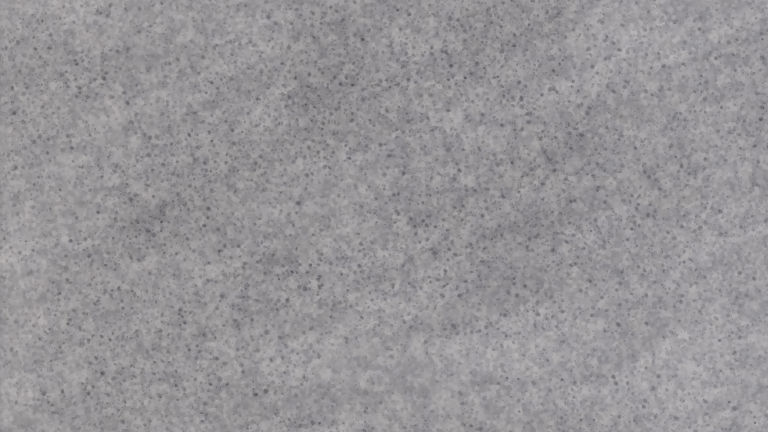
Give the GLSL for this texture, as a Shadertoy shader.

```glsl
const vec3 STONE = vec3(0.603, 0.594, 0.604);
const vec3 WARM_TINT = vec3(0.008, 0.002, -0.008);
const vec3 SPECK_TINT = vec3(1.0, 1.0, 0.94);
const float CLOUD_SCALE = 3.2;
const float CLOUD_DEPTH = 0.034;
const float PATCH_DEPTH = 0.045;
const float STREAK_ANGLE = 0.42;
const vec2 STREAK_SCALE = vec2(5.0, 26.0);
const float STREAK_DEPTH = 0.045;
const float MOTTLE_SCALE = 42.0;
const float MOTTLE_DEPTH = 0.06;
const float GRAIN_SCALE = 120.0;
const float GRAIN_DEPTH = 0.10;
const float SPECK_SCALE = 62.0;
const float SPECK_DEPTH = 0.13;
const float FINE_SPECK_SCALE = 105.0;
const float FINE_SPECK_DEPTH = 0.085;
const int SCRATCHES = 16;
const float SCRATCH_WIDTH = 0.0028;
const float SCRATCH_LIGHT = 0.034;

vec3 hash3(vec2 cell) {
    vec3 h = fract(cell.xyx * vec3(0.1031, 0.1030, 0.0973));
    h += dot(h, h.yxz + 33.33);
    return fract((h.xxy + h.yzz) * h.zyx);
}

vec2 turn(vec2 p, float angle) {
    float c = cos(angle), s = sin(angle);
    return vec2(c * p.x + s * p.y, c * p.y - s * p.x);
}

// Smoothly blended cell values, centred on zero
float cellGrain(vec2 p) {
    vec2 base = floor(p);
    float total = 0.0, weight = 0.0;
    for (int y = -1; y <= 1; y++)
    for (int x = -1; x <= 1; x++) {
        vec2 cell = base + vec2(x, y);
        vec3 h = hash3(cell);
        vec2 d = cell + h.xy - p;
        float w = exp(-7.0 * dot(d, d));
        total += w * (h.z - 0.5);
        weight += w;
    }
    return total / weight;
}

// Soft oval pits; density is the share of cells holding one
float specks(vec2 p, float density) {
    vec2 base = floor(p);
    float pit = 0.0;
    for (int y = -1; y <= 1; y++)
    for (int x = -1; x <= 1; x++) {
        vec2 cell = base + vec2(x, y);
        vec3 h = hash3(cell + 71.0);
        vec3 shape = hash3(cell + 193.0);
        vec2 d = turn(p - cell - h.xy, 6.28 * shape.x);
        float radius = mix(0.24, 0.48, shape.y);
        float oval = length(d * vec2(1.0, mix(1.0, 1.6, shape.z)));
        float present = smoothstep(-0.06, 0.06, density - h.z);
        float body = 1.0 - smoothstep(radius * 0.35, radius * 1.15, oval);
        pit = max(pit, body * present * mix(0.55, 1.0, shape.x));
    }
    return pit;
}

// Warped layers of sines
float clouds(vec2 p) {
    float total = 0.0, amplitude = 0.55;
    for (int i = 0; i < 5; i++) {
        p = turn(p, 0.9) * 1.75 + 2.3;
        p += 0.7 * sin(p.yx * 1.3 + float(i));
        total += amplitude * sin(p.x) * sin(p.y);
        amplitude *= 0.68;
    }
    return total;
}

float blob(vec2 p, vec2 centre, vec2 size) {
    vec2 d = turn(p - centre, STREAK_ANGLE) / size;
    return exp(-dot(d, d));
}

// Faint, slightly bent scrapes near the streak direction
float scratches(vec2 p, float aspect) {
    float total = 0.0;
    for (int i = 0; i < SCRATCHES; i++) {
        vec3 place = hash3(vec2(float(i) * 7.0 + 3.0, 41.0));
        vec3 form = hash3(vec2(float(i) * 5.0 + 9.0, 87.0));
        vec2 d = turn(p - place.xy * vec2(aspect, 1.0), mix(0.1, 0.6, form.x));
        float halfLength = mix(0.05, 0.2, form.y);
        d.y += (form.z - 0.5) * d.x * d.x + 0.002 * sin(d.x * 60.0);
        float ends = 1.0 - smoothstep(0.3, 1.0, abs(d.x) / halfLength);
        float line = 1.0 - smoothstep(0.0, SCRATCH_WIDTH, abs(d.y));
        total += line * ends * mix(0.3, 1.0, place.z);
    }
    return min(total, 1.0);
}

void mainImage(out vec4 fragColor, in vec2 fragCoord) {
    vec2 p = fragCoord / iResolution.y;
    float aspect = iResolution.x / iResolution.y;

    // Broad stains and worn areas
    float cloud = clouds(p * CLOUD_SCALE * 0.5);
    float stain = blob(p, vec2(1.12, 0.95), vec2(0.36, 0.17))
                + 0.6 * blob(p, vec2(0.60, 0.74), vec2(0.22, 0.13))
                + 0.5 * blob(p, vec2(1.24, 0.58), vec2(0.26, 0.14));
    float worn = blob(p, vec2(1.66, 0.45), vec2(0.22, 0.40))
               + 0.6 * blob(p, vec2(0.82, 0.52), vec2(0.36, 0.15));
    float streak = cellGrain(turn(p, STREAK_ANGLE) * STREAK_SCALE);
    float mottle = cellGrain(p * MOTTLE_SCALE);
    float grain = cellGrain(p * GRAIN_SCALE);

    float light = CLOUD_DEPTH * cloud + PATCH_DEPTH * (0.4 * worn - 0.8 * stain)
                + STREAK_DEPTH * streak + MOTTLE_DEPTH * mottle + GRAIN_DEPTH * grain;
    light += SCRATCH_LIGHT * scratches(p, aspect) * (0.75 + grain);

    // Pits gather in the stains and toward the right
    float density = 0.16 + 0.12 * p.x / aspect + 0.32 * stain - 0.18 * cloud + 0.25 * streak;
    float pits = SPECK_DEPTH * specks(p * SPECK_SCALE, density)
               + FINE_SPECK_DEPTH * specks(p * FINE_SPECK_SCALE + 17.0, density + 0.1);

    float warmth = (0.6 - p.x / aspect) * 0.6 + mottle;
    vec3 color = STONE + light + WARM_TINT * warmth - pits * SPECK_TINT;
    fragColor = vec4(clamp(color, 0.0, 1.0), 1.0);
}
```
